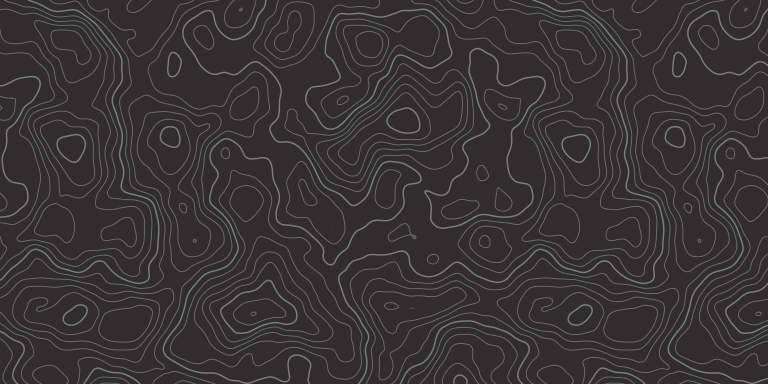
This pattern is drawn by a Shadertoy shader. Its source:

```glsl
const float TILE_WIDTH = 1.315; // horizontal repeat, in canvas heights

float hash(vec2 p) {
    vec3 q = fract(p.xyx * vec3(0.1031, 0.1030, 0.0973));
    q += dot(q, q.yzx + 33.33);
    return fract((q.x + q.y) * q.z);
}

// Dot product of a lattice corner's random direction and the offset to it
float cornerSlope(vec2 cell, vec2 offset, float period) {
    cell.x = mod(cell.x, period);
    float angle = 6.28318 * hash(cell + 17.0 + period);
    return dot(vec2(cos(angle), sin(angle)), offset);
}

// Gradient noise that repeats horizontally after "period" cells
float gradientNoise(vec2 p, float period) {
    vec2 cell = floor(p), f = p - cell;
    vec2 u = f * f * f * (f * (f * 6.0 - 15.0) + 10.0);
    vec2 e = vec2(1.0, 0.0);
    float bottom = mix(cornerSlope(cell, f, period),
                       cornerSlope(cell + e, f - e, period), u.x);
    float top = mix(cornerSlope(cell + e.yx, f - e.yx, period),
                    cornerSlope(cell + 1.0, f - 1.0, period), u.x);
    return mix(bottom, top, u.y);
}

// Terrain height, measured in contour levels
float elevation(vec2 p) {
    p /= TILE_WIDTH;
    p += 0.022 * vec2(gradientNoise(p * 9.0 + 3.3, 9.0),
                      gradientNoise(p * 9.0 + vec2(5.7, 41.2), 9.0));
    float height = 0.0, amplitude = 9.5, cells = 5.0;
    for (int octave = 0; octave < 3; octave++) {
        height += amplitude * gradientNoise(p * cells + 0.37 * cells, cells);
        amplitude *= 0.33;
        cells *= 2.0;
    }
    return height + 0.3;
}

// Share of a pixel covered by a line whose centre is "dist" away
float lineCoverage(float dist, float width, float pixel) {
    return clamp(min(width, 0.5 * (width + pixel) - dist) / pixel, 0.0, 1.0);
}

void mainImage(out vec4 fragColor, in vec2 fragCoord) {
    float pixel = 1.0 / iResolution.y;
    vec2 p = fragCoord * pixel;

    // Height and slope give the distance to the nearest contour
    vec2 e = vec2(0.001, 0.0);
    float h = elevation(p);
    vec2 slope = vec2(elevation(p + e) - h, elevation(p + e.yx) - h) / e.x;
    float level = round(h);
    float dist = abs(h - level) / max(length(slope), 5.0);

    // Every fifth contour is a heavier index line
    float isIndex = 1.0 - step(0.5, mod(level, 5.0));
    float width = mix(0.0023, 0.0038, isIndex);
    vec3 ground = vec3(0.184, 0.176, 0.180);
    vec3 ink = mix(vec3(0.44), vec3(0.49), isIndex);
    fragColor = vec4(mix(ground, ink, lineCoverage(dist, width, pixel)), 1.0);
}
```
